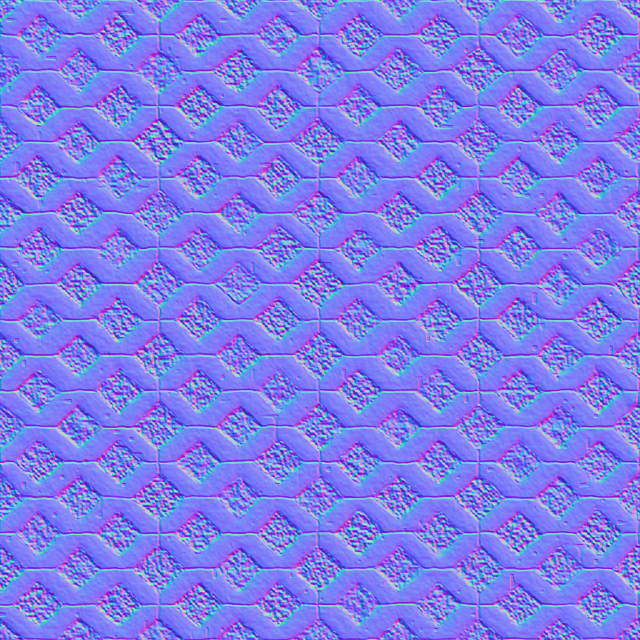
This texture map is drawn by a WebGL 2 fragment shader. Its source:

```glsl
#version 300 es
precision highp float;
// Tangent-space normal map of worn grass pavers: recessed diamonds of rough soil and thin joints.

uniform vec2 u_resolution;
out vec4 fragColor;

const vec2 GRID = vec2(8.0, 18.0);         // diamonds per row, rows
const float JOINTS = 4.0;                  // upright joints across the canvas
const vec2 DIAMOND = vec2(0.0365, 0.0335); // half width, half height
const float FLAT_BLUE = 0.975;

float hash(vec2 p) {
    vec3 q = fract(p.xyx * vec3(0.1031, 0.1030, 0.0973));
    q += dot(q, q.yzx + 33.33);
    return fract((q.x + q.y) * q.z);
}

// Value noise that wraps at the canvas edge
float noise(vec2 p, float freq) {
    vec2 s = p * freq;
    vec2 cell = floor(s), f = s - cell;
    f = f * f * f * (f * (f * 6.0 - 15.0) + 10.0);
    vec2 a = mod(cell, freq), b = mod(cell + 1.0, freq);
    return mix(mix(hash(a), hash(vec2(b.x, a.y)), f.x),
               mix(hash(vec2(a.x, b.y)), hash(b), f.x), f.y);
}

float diamondDistance(vec2 d, vec2 halfSize) {
    vec2 q = abs(d);
    float rhombus = (q.x / halfSize.x + q.y / halfSize.y - 1.0)
                  * halfSize.x * halfSize.y / length(halfSize);
    return max(rhombus, q.y - halfSize.y * 0.94);
}

// Nearest diamond: x = signed distance, y = random value of that diamond
vec2 nearestDiamond(vec2 p) {
    vec2 s = p * GRID;
    vec2 best = vec2(1.0, 0.0);
    for (int k = 0; k < 2; k++) {
        float row = floor(s.y) + float(k);
        float shift = 0.5 * mod(row, 2.0);
        vec2 center = vec2(floor(s.x - shift + 0.5) + shift, row);
        float seed = hash(mod(center, GRID) * 7.0 + 3.0);
        float onJoint = step(mod(center.x, 2.0), 0.1);
        vec2 halfSize = DIAMOND * (0.96 + 0.08 * seed + 0.08 * onJoint);
        float d = diamondDistance((s - center) / GRID, halfSize);
        if (d < best.x) best = vec2(d, seed);
    }
    return best;
}

// Groove profile: 0 at the bottom, 1 on the surface
float groove(float d, float halfWidth) {
    return smoothstep(0.0, halfWidth, abs(d));
}

float surfaceHeight(vec2 p) {
    // Uneven laying of the stones
    vec2 q = p + 0.003 * (vec2(noise(p, 24.0), noise(p + 0.37, 24.0)) - 0.5);
    q += 0.0022 * (vec2(noise(p + 0.61, 90.0), noise(p + 0.13, 90.0)) - 0.5);

    vec2 diamond = nearestDiamond(q);
    float d = diamond.x, seed = diamond.y;
    float wear = smoothstep(0.62, 0.9, noise(p + 0.21, 9.0));
    float lumps = noise(p, 64.0);

    // Bevelled pits
    float bevel = mix(0.0034, 0.0065, wear);
    float h = 0.0062 * smoothstep(-bevel, bevel, d);
    h += 0.0012 * smoothstep(0.0, 0.012, d);

    // Joints between the stones
    float rowGap = q.y - floor(q.y * GRID.y + 0.5) / GRID.y;
    float columnGap = q.x - floor(q.x * JOINTS + 0.5) / JOINTS;
    float outside = smoothstep(-0.001, 0.004, d);
    float jointDepth = 0.0024 * outside * (0.65 + 0.5 * noise(p, 40.0));
    float rowWidth = 0.0027 + 0.0006 * lumps;
    float columnWidth = 0.0025 + 0.0022 * lumps;
    h -= jointDepth * (1.0 - min(groove(rowGap, rowWidth), groove(columnGap, columnWidth)));

    // Soil: fine grain and coarse clods, differing from pit to pit
    float soil = smoothstep(0.003, -0.002, d);
    float grain = noise(p, 256.0) * 0.0052 + noise(p + 0.29, 150.0) * 0.0042;
    float clods = lumps * 0.004 + noise(p + 0.43, 30.0) * 0.004;
    h += soil * (grain * mix(0.65, 1.15, seed) + clods * mix(1.0, 0.25, seed) - 0.004);

    // Crumbs spilled along worn upright joints
    float spill = wear * smoothstep(0.022, 0.0, abs(columnGap)) * outside;
    h += spill * (0.003 * lumps + 0.0018 * noise(p, 170.0));

    // Stone skin, small pocks and shallow dents
    float skin = 0.0005 * noise(p + 0.17, 230.0) + 0.0007 * noise(p + 0.53, 110.0);
    float pocks = 0.0016 * smoothstep(0.9, 0.99, noise(p + 0.71, 84.0));
    float dents = 0.0012 * wear * noise(p + 0.83, 36.0);
    return h + (1.0 - soil) * (skin - pocks - dents);
}

void main() {
    vec2 p = gl_FragCoord.xy / u_resolution + vec2(0.002, 0.0);
    float e = max(0.0007, 0.5 / u_resolution.y);

    // Slope from central differences
    vec2 slope = vec2(
        surfaceHeight(p + vec2(e, 0.0)) - surfaceHeight(p - vec2(e, 0.0)),
        surfaceHeight(p + vec2(0.0, e)) - surfaceHeight(p - vec2(0.0, e))) / (2.0 * e);
    vec3 normal = normalize(vec3(-slope, 1.0));

    vec3 color = 0.5 + 0.5 * normal;
    color.rg -= 0.008;
    color.b *= FLAT_BLUE;
    fragColor = vec4(color, 1.0);
}
```
